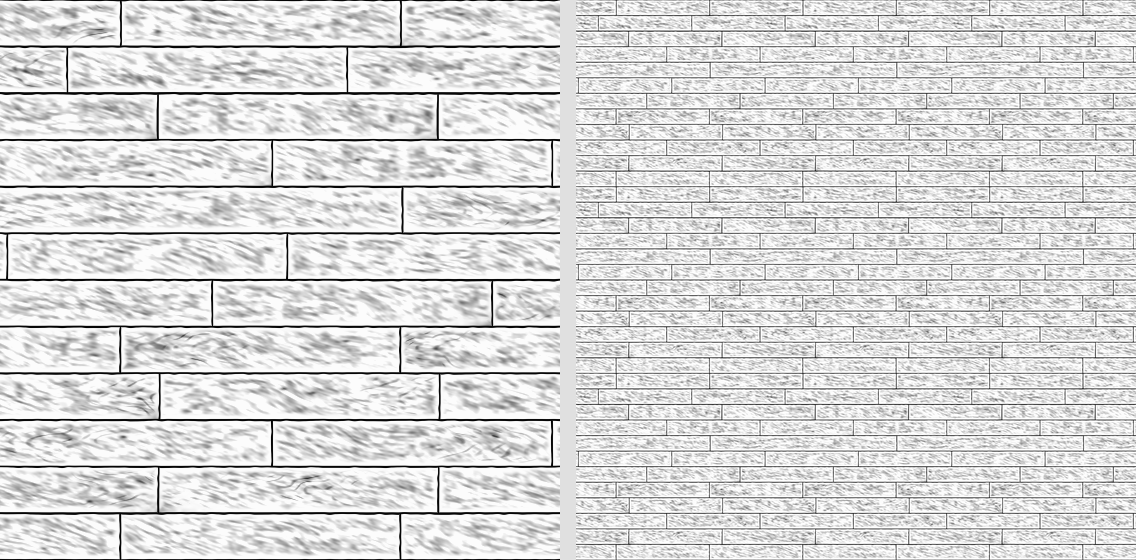
Left, the tile; right, the same tile 3 across and 3 down.
Give the GLSL for this texture map, as a WebGL 1 fragment shader.

```glsl
precision highp float;
// Pencil-sketch plank floor: twelve staggered courses with black seams, and pale
// grain built from slanted stretched noise, arched figure, specks and smudges.
// Every plank has its own seed; courses, joints and seam wobble wrap at the edges.
uniform vec2 u_resolution;

const float ROWS = 12.0;
const float PLANK_LENGTH = 0.5;
const float LONG_ROW = 4.0;            // this course holds a single full-width plank
// First joint of each course, counted from the top
const vec4 JOINTS_TOP = vec4(0.216, 0.120, 0.282, 0.486);
const vec4 JOINTS_MID = vec4(0.719, 0.013, 0.379, 0.215);
const vec4 JOINTS_LOW = vec4(0.285, 0.486, 0.283, 0.215);
const float SEAM_HALF = 0.0019;
const float SEAM_SOFT = 0.0022;
const float SEAM_WOBBLE = 0.0011;
const float WOBBLE_CELLS = 90.0;
const float STROKE_SLOPE = 0.28;
const float GRAIN_CUT = 0.405;
const float GRAIN_GAIN = 1.08;
const float FIGURE_INK = 0.30;
const float SPECK_INK = 0.50;
const float SMUDGE_INK = 0.75;
const float PAPER = 0.99;
const float SEAM_TONE = 0.02;
const float NO_WRAP = 4096.0;

float hash(vec2 p) {
  return fract(sin(dot(p, vec2(127.1, 311.7))) * 43758.5);
}

// Value noise whose cells repeat after wrapX columns
float noise(vec2 p, float wrapX) {
  vec2 cell = floor(p);
  vec2 f = fract(p);
  f = f * f * (3.0 - 2.0 * f);
  float x0 = mod(cell.x, wrapX);
  float x1 = mod(cell.x + 1.0, wrapX);
  float low = mix(hash(vec2(x0, cell.y)), hash(vec2(x1, cell.y)), f.x);
  float high = mix(hash(vec2(x0, cell.y + 1.0)), hash(vec2(x1, cell.y + 1.0)), f.x);
  return mix(low, high, f.y);
}

float plankNoise(vec2 p, float seed) {
  return noise(p + vec2(floor(seed * 500.0), floor(seed * 170.0)), NO_WRAP);
}

float firstJoint(float row) {
  vec4 group = row < 3.5 ? JOINTS_TOP : (row < 7.5 ? JOINTS_MID : JOINTS_LOW);
  vec4 pick = 1.0 - step(0.5, abs(vec4(0.0, 1.0, 2.0, 3.0) - mod(row, 4.0)));
  return dot(group, pick);
}

float seam(float dist, float weight) {
  float soft = max(SEAM_SOFT, 1.2 / u_resolution.y);
  return 1.0 - smoothstep(-0.5 * soft, 0.5 * soft, dist - SEAM_HALF * weight);
}

// Slanted pencil strokes over long, gently bowed grain
float strokes(vec2 q, float seed) {
  float bow = 0.16 * plankNoise(q * vec2(0.9, 1.5), seed) + 0.05 * sin(q.x * 1.4 + seed * 6.3);
  float slant = q.y + bow + STROKE_SLOPE * q.x;
  float coarse = plankNoise(vec2(q.x * 5.0, slant * 15.0), seed);
  float fine = plankNoise(vec2(q.x * 9.0, slant * 24.0) + 31.0, seed);
  float grain = plankNoise(vec2(q.x * 1.3, (q.y + 2.0 * bow) * 9.0) + 67.0, seed);
  return max(0.0, 0.46 * coarse + 0.26 * fine + 0.28 * grain - GRAIN_CUT) * GRAIN_GAIN;
}

// Broken nested arches around a hashed centre, only on some planks
float figure(vec2 q, float planklen, float seed) {
  float centre = planklen * hash(vec2(seed, 3.0));
  float facing = hash(vec2(seed, 5.0)) < 0.5 ? -1.0 : 1.0;
  float bend = plankNoise(q * vec2(2.5, 5.0) + 11.0, seed);
  float arch = 2.2 * facing * (q.x - centre) + 7.0 * sqrt((q.y - 0.5) * (q.y - 0.5) + 0.012);
  float ring = abs(fract(arch + 1.3 * bend) - 0.5) * 2.0;
  float reach = (q.x - centre) / 1.3;
  float broken = smoothstep(0.35, 0.75, plankNoise(q * vec2(5.0, 9.0) + 23.0, seed));
  float present = step(0.45, hash(vec2(seed, 7.0)));
  return FIGURE_INK * present * broken * smoothstep(0.55, 0.95, ring) * exp(-reach * reach);
}

float specks(vec2 q, float planklen, float seed) {
  float ink = 0.0;
  for (int i = 0; i < 2; i++) {
    float k = float(i) + 13.0;
    vec2 spot = vec2(planklen * hash(vec2(seed, k)), 0.22 + 0.5 * hash(vec2(k, seed)));
    vec2 d = (q - spot) / vec2(0.075, 0.03);
    ink += exp(-dot(d, d)) * hash(vec2(seed + k, 2.0));
  }
  return SPECK_INK * ink;
}

// Dark rubbing in one lower corner of some planks
float smudge(vec2 q, float planklen, float seed) {
  float x = hash(vec2(seed, 17.0)) < 0.5 ? q.x : planklen - q.x;
  float present = step(0.62, hash(vec2(seed, 19.0)));
  float patch_ = plankNoise(q * vec2(9.0, 14.0) + 41.0, seed);
  return SMUDGE_INK * present * patch_ * exp(-x * 3.2 - q.y * 6.5);
}

void main() {
  vec2 uv = gl_FragCoord.xy / u_resolution;
  float row = ROWS - 1.0 - floor(uv.y * ROWS);
  float span = abs(row - LONG_ROW) < 0.5 ? 1.0 : PLANK_LENGTH;
  float along = (uv.x - firstJoint(row)) / span;
  float seed = hash(vec2(row + 1.0, mod(floor(along), 1.0 / span) + 1.0));
  float planklen = span * ROWS;
  vec2 q = vec2(fract(along) * planklen, fract(uv.y * ROWS));

  // Grain fades to bare paper with a ragged rim
  float rag = 0.09 * plankNoise(q * vec2(4.0, 9.0) + 53.0, seed);
  float rim = min(min(q.x, planklen - q.x), min(q.y - 0.03, 1.0 - q.y));
  float inside = smoothstep(0.03, 0.16, rim - rag + 0.03);
  float ink = inside * (strokes(q, seed) + figure(q, planklen, seed) + specks(q, planklen, seed));
  ink += smudge(q, planklen, seed);

  // Seams: the wobble depends only on the seam, so both sides agree
  float edge = mod(floor(uv.y * ROWS + 0.5), ROWS);
  float courseWobble = noise(vec2(uv.x * WOBBLE_CELLS, edge * 7.0), WOBBLE_CELLS) - 0.5;
  float jointWobble = noise(vec2(q.y * 8.0, row * 5.0 + 200.0), NO_WRAP) - 0.5;
  float courseDist = abs((fract(uv.y * ROWS + 0.5) - 0.5) / ROWS + SEAM_WOBBLE * courseWobble);
  float jointDist = abs((fract(along + 0.5) - 0.5) * span + SEAM_WOBBLE * jointWobble);
  float line = max(seam(courseDist, 0.85 + 0.3 * hash(vec2(edge, 9.0)) + 0.3 * courseWobble),
                   seam(jointDist, 0.85 + 0.3 * jointWobble));

  float tone = mix(PAPER - min(ink, 0.9), SEAM_TONE, line);
  gl_FragColor = vec4(vec3(tone), 1.0);
}
```
